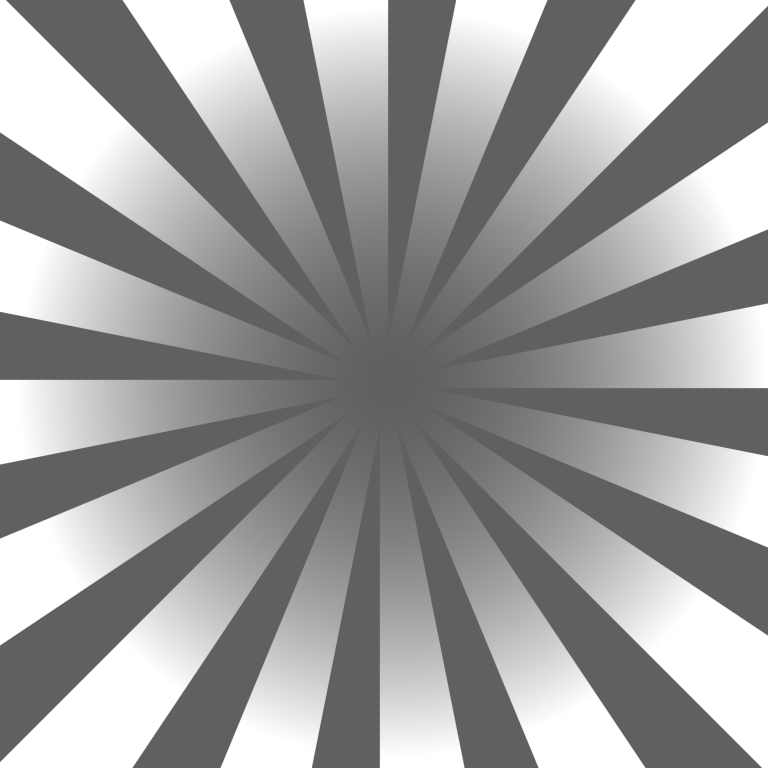
Give the GLSL for this background, as a three.js fragment shader.

```glsl
varying vec2 vUv;

const float PI = 3.14159265;
const float RAY_COUNT = 16.0;

// Signed distance to the sides of outward wedges, negative inside a ray
float rayDistance(vec2 p) {
  float sector = 2.0 * PI / RAY_COUNT;
  float halfWidth = 0.25 * sector;
  // Clockwise angle from the top, folded around each ray's centre line
  float angle = atan(p.x, p.y) - halfWidth;
  angle = mod(angle + 0.5 * sector, sector) - 0.5 * sector;
  vec2 q = length(p) * vec2(cos(angle), sin(angle));
  // Ray tips start a little away from the centre
  return abs(q.y) * cos(halfWidth) - (q.x - 0.0547) * sin(halfWidth);
}

void main() {
  vec3 rayGray = vec3(0.376);

  // Radial glow, gray in the middle and white outside
  float radius = length(vUv - vec2(0.511, 0.502)) / 0.488;
  float glow = pow(clamp(radius, 0.0, 1.0), 1.82);
  vec3 color = mix(rayGray, vec3(1.0), glow);

  // Flat rays over the glow
  float ray = 1.0 - smoothstep(-0.001, 0.001, rayDistance(vUv - 0.5));
  color = mix(color, rayGray, ray);

  gl_FragColor = vec4(color, 1.0);
}
```
